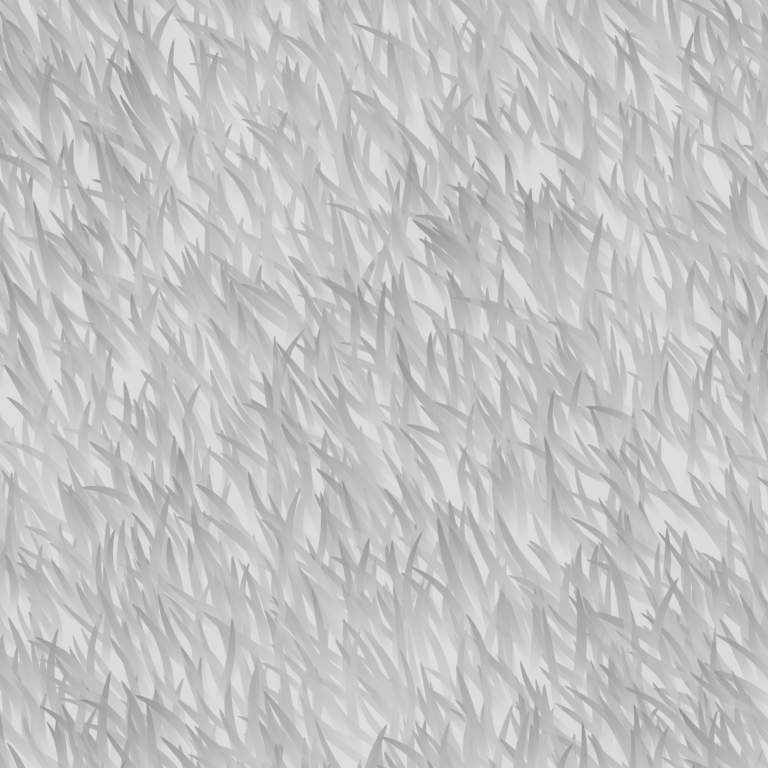
Reproduce this texture procedurally as a Shadertoy shader.

```glsl
vec4 hash4(vec3 p) {
    vec4 q = fract(p.xyzx * vec4(0.1031, 0.1030, 0.0973, 0.1099));
    q += dot(q, q.wzxy + 33.33);
    return fract((q.xxyz + q.yzzw) * q.zywx);
}

float gradientDot(vec2 cell, vec2 f, vec2 corner) {
    float angle = 6.2832 * hash4(vec3(cell + corner + 40.0, 7.0)).x;
    return dot(vec2(cos(angle), sin(angle)), f - corner);
}

float gradientNoise(vec2 p) {
    vec2 cell = floor(p), f = fract(p);
    vec2 u = f * f * f * (f * (f * 6.0 - 15.0) + 10.0);
    float low = mix(gradientDot(cell, f, vec2(0, 0)), gradientDot(cell, f, vec2(1, 0)), u.x);
    float high = mix(gradientDot(cell, f, vec2(0, 1)), gradientDot(cell, f, vec2(1, 1)), u.x);
    return mix(low, high, u.y);
}

// Returns coverage in x and the position from root (0) to tip (1) in y
vec2 blade(vec2 p, float lean, float len, float width, float bend, float pixel) {
    vec2 along = vec2(-sin(lean), cos(lean));
    float t = dot(p, along) / len + 0.5;
    if (t <= 0.0 || t >= 1.0) return vec2(0.0);
    float spine = bend * len * ((t - 0.5) * (t - 0.5) - 0.1);
    float side = abs(dot(p, vec2(along.y, -along.x)) - spine);
    side /= sqrt(1.0 + pow(2.0 * bend * (t - 0.5), 2.0));
    float halfWidth = width * pow(1.0 - t, 0.75) * (0.55 + 0.9 * t);
    float cover = clamp(0.5 + (halfWidth - side) / (1.3 * pixel), 0.0, 1.0);
    return vec2(cover * (1.0 - smoothstep(0.96, 1.0, t)), t);
}

void mainImage(out vec4 fragColor, in vec2 fragCoord) {
    float pixel = 1.0 / iResolution.y;
    vec2 uv = fragCoord * pixel;

    // Broad lighter and darker patches
    float patches = gradientNoise(uv * 4.0) + 0.5 * gradientNoise(uv * 9.0 + 5.0);
    float grey = 0.865 + 0.015 * patches;

    // Layers of scattered blades, paler at the back
    const int LAYERS = 24;
    for (int layer = 0; layer < LAYERS; layer++) {
        float depth = float(layer) / float(LAYERS - 1);
        vec2 grid = uv / 0.11 + float(layer) * vec2(0.37, 0.61) + 20.0;
        vec2 home = floor(grid);
        for (int j = 1; j >= -1; j--)
        for (int i = -1; i <= 1; i++) {
            vec2 cell = home + vec2(i, j);
            vec4 place = hash4(vec3(cell, float(layer) + 1.0));
            vec4 form = hash4(vec3(cell, float(layer) + 61.0));
            vec2 p = (grid - cell - place.xy) * 0.11;
            float lean = mix(-0.3, 1.15, mix(place.z, form.w, 0.3));
            float len = mix(0.09, 0.19, place.w * place.w);
            float width = mix(0.007, 0.011, form.x) * (0.8 + 2.0 * len);
            float bend = 1.3 * (form.y - 0.5);
            vec2 b = blade(p, lean, len, width, bend, pixel);

            // Dark tip fading into a pale, transparent root
            float tip = 0.705 - 0.085 * depth + 0.1 * (form.z - 0.5) + 0.09 * patches;
            float shade = mix(0.845, tip, b.y);
            float opacity = 0.9 * smoothstep(0.0, 0.5, b.y);
            grey = mix(grey, shade, b.x * opacity);
        }
    }
    fragColor = vec4(vec3(grey), 1.0);
}
```
